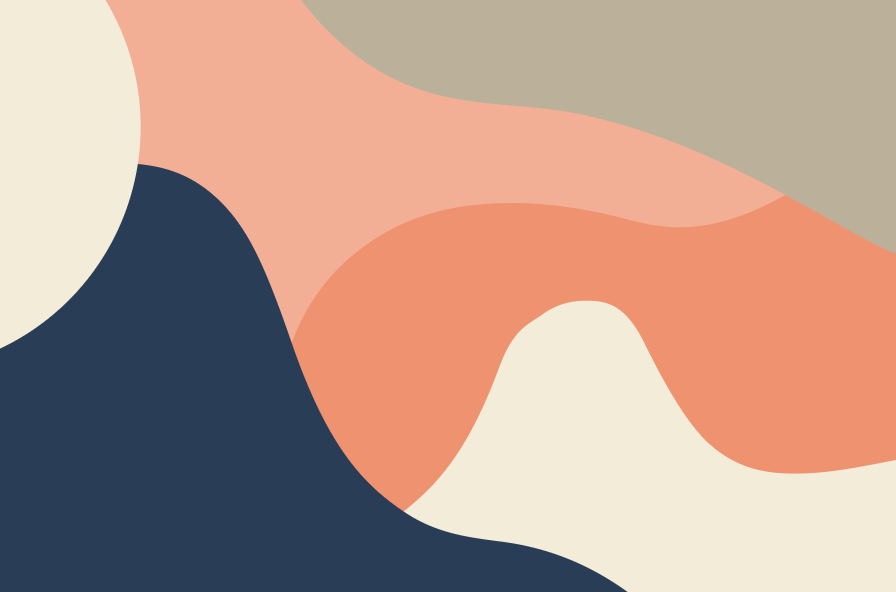
Reproduce this background procedurally as a Shadertoy shader.

```glsl
// Flat abstract landscape: overlapping waves of pink, orange, taupe, cream and
// navy, with a large cream disc at the left. Each wave edge is a smooth cubic
// Hermite curve y = f(x); layers are painted back to front with soft edges.

const vec3 PINK   = vec3(0.949, 0.686, 0.588);
const vec3 ORANGE = vec3(0.937, 0.573, 0.440);
const vec3 TAUPE  = vec3(0.735, 0.690, 0.605);
const vec3 CREAM  = vec3(0.949, 0.927, 0.852);
const vec3 NAVY   = vec3(0.161, 0.245, 0.338);

// Disc, in units of the canvas height
const vec2  DISC_CENTER = vec2(-0.177, 0.786);
const float DISC_RADIUS = 0.4146;

// Edge knots: x, y, slope, in fractions of the canvas
const int KNOT_COUNT = 8;

const vec3 TAUPE_EDGE[KNOT_COUNT] = vec3[](
    vec3(0.336, 1.000, -1.973), vec3(0.404, 0.899, -1.082),
    vec3(0.521, 0.830, -0.228), vec3(0.651, 0.806, -0.334),
    vec3(0.763, 0.753, -0.612), vec3(0.875, 0.672, -0.820),
    vec3(0.938, 0.619, -0.846), vec3(1.000, 0.571, -0.637));

const vec3 ORANGE_EDGE[KNOT_COUNT] = vec3[](
    vec3(0.3255, 0.421, 3.950), vec3(0.358, 0.512, 2.060),
    vec3(0.3906, 0.565, 1.290), vec3(0.482, 0.640, 0.434),
    vec3(0.573, 0.657, 0.000), vec3(0.703, 0.6285, -0.395),
    vec3(0.758, 0.616, 0.000), vec3(0.878, 0.672, 0.865));

const vec3 HILL_EDGE[KNOT_COUNT] = vec3[](
    vec3(0.4505, 0.136, 1.214), vec3(0.557, 0.379, 4.100),
    vec3(0.6055, 0.469, 1.093), vec3(0.654, 0.492, 0.000),
    vec3(0.719, 0.421, -3.080), vec3(0.794, 0.247, -1.290),
    vec3(0.888, 0.200, 0.000), vec3(1.000, 0.223, 0.288));

const vec3 NAVY_EDGE[KNOT_COUNT] = vec3[](
    vec3(0.154, 0.723, -0.152), vec3(0.247, 0.658, -1.518),
    vec3(0.2865, 0.571, -3.070), vec3(0.3255, 0.421, -4.400),
    vec3(0.388, 0.226, -2.060), vec3(0.4505, 0.136, -1.032),
    vec3(0.560, 0.085, -0.197), vec3(0.7005, 0.000, -1.093));

// Height and slope of the cubic between knots a and b, straight beyond them
vec2 hermite(float x, vec3 a, vec3 b) {
    float width = b.x - a.x;
    float t = clamp((x - a.x) / width, 0.0, 1.0);
    float s = 1.0 - t;
    float height = s * s * (1.0 + 2.0 * t) * a.y + t * t * (3.0 - 2.0 * t) * b.y
                 + width * t * s * (s * a.z - t * b.z);
    float slope = 6.0 * t * s * (b.y - a.y) / width
                + s * (1.0 - 3.0 * t) * a.z + t * (3.0 * t - 2.0) * b.z;
    float overshoot = x - clamp(x, a.x, b.x);
    return vec2(height + slope * overshoot, slope);
}

// Coverage of a one-pixel soft edge, from a signed distance in pixels
float coverage(float pixels) {
    return clamp(0.5 + pixels, 0.0, 1.0);
}

// Coverage of the area below a wave edge
float below(vec2 uv, vec3 knots[KNOT_COUNT]) {
    vec3 a = knots[0];
    vec3 b = knots[1];
    for (int i = 1; i < KNOT_COUNT - 1; i++) {
        if (uv.x >= knots[i].x) {
            a = knots[i];
            b = knots[i + 1];
        }
    }
    vec2 edge = hermite(uv.x, a, b);
    float pixelSlope = edge.y * iResolution.y / iResolution.x;
    return coverage((edge.x - uv.y) * iResolution.y / sqrt(1.0 + pixelSlope * pixelSlope));
}

void mainImage(out vec4 fragColor, in vec2 fragCoord) {
    vec2 uv = fragCoord / iResolution.xy;
    vec2 p = fragCoord / iResolution.y;

    // Waves, back to front
    vec3 color = mix(PINK, ORANGE, below(uv, ORANGE_EDGE));
    color = mix(TAUPE, color, below(uv, TAUPE_EDGE));
    color = mix(color, CREAM, below(uv, HILL_EDGE));
    color = mix(color, NAVY, below(uv, NAVY_EDGE));

    // Disc in front
    float discDistance = DISC_RADIUS - length(p - DISC_CENTER);
    color = mix(color, CREAM, coverage(discDistance * iResolution.y));

    fragColor = vec4(color, 1.0);
}
```
